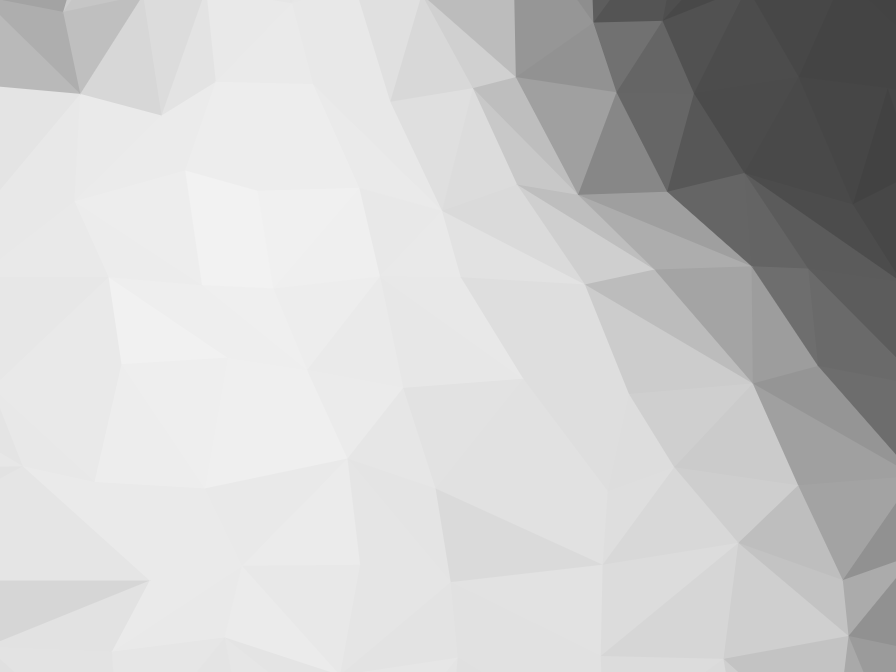
Write a Shadertoy shader that draws this background.

```glsl
// Low-poly grey backdrop: pale facets that fall to charcoal in the upper right.

// Mesh: one column of vertices follows the shadow border.
const float BORDER_COLUMN = 7.0;
const float SHADOW_COLUMN_WIDTH = 0.095;
const float ROW_HEIGHT = 0.14;
const float JITTER = 0.54;

// Shadow border, measured across the canvas, from its top to its foot.
const float BORDER_TOP = 0.57;
const float BORDER_SWING = 0.36;
const float BORDER_FOOT = 0.85;

// Tones
const float CHARCOAL = 0.26;
const float PALE = 0.888;
const float GLOW = 0.055;
const float CORNER_SHADE = 0.30;
const float FOOT_SHADE = 0.09;
const float CREASE_SHADE = 0.04;
const float DARK_VARIATION = 0.10;
const float PALE_VARIATION = 0.022;

float hash(vec2 p) {
    return fract(sin(dot(p, vec2(127.1, 311.7))) * 43758.5453);
}

float cross2(vec2 a, vec2 b) {
    return a.x * b.y - a.y * b.x;
}

// Soft elliptical spot
float spot(vec2 p, vec2 centre, vec2 radius) {
    vec2 d = (p - centre) / radius;
    return exp(-dot(d, d));
}

float borderX(float depth) {
    return BORDER_TOP + BORDER_SWING * smoothstep(0.0, BORDER_FOOT, depth);
}

// Mesh column to canvas x, and back, at a given depth below the top
float columnToX(float column, float depth) {
    float border = borderX(depth);
    return column < BORDER_COLUMN
        ? border * column / BORDER_COLUMN
        : border + (column - BORDER_COLUMN) * SHADOW_COLUMN_WIDTH;
}

float xToColumn(float x, float depth) {
    float border = borderX(depth);
    return x < border
        ? x / border * BORDER_COLUMN
        : BORDER_COLUMN + (x - border) / SHADOW_COLUMN_WIDTH;
}

vec2 meshVertex(vec2 id) {
    vec2 offset = vec2(hash(id), hash(id + 47.3)) - 0.5;
    vec2 cell = id + offset * JITTER;
    float depth = cell.y * ROW_HEIGHT;
    return vec2(columnToX(cell.x, depth), depth);
}

// Smooth light over the canvas, sampled once per facet
float lightAt(vec2 p) {
    float pale = PALE + GLOW * spot(p, vec2(0.25, 0.38), vec2(0.27, 0.60));
    pale -= CORNER_SHADE * spot(p, vec2(0.0), vec2(0.17, 0.12));
    pale -= FOOT_SHADE * spot(p, vec2(0.0, 0.93), vec2(0.08, 0.10));
    pale -= CREASE_SHADE * spot(p, vec2(0.51, 0.82), vec2(0.07, 0.22));
    float across = p.x - borderX(p.y) - 0.045 - 0.04 * p.y;
    float softness = 0.06 + 0.03 * clamp(p.y, 0.0, 1.0);
    return mix(pale, CHARCOAL, 1.0 / (1.0 + exp(-across / softness)));
}

float facetTone(vec2 centre, float seed) {
    float light = lightAt(centre);
    float variation = mix(DARK_VARIATION, PALE_VARIATION, smoothstep(0.55, 0.90, light));
    // Keep the deepest shadow quiet
    variation *= smoothstep(0.18, 0.42, light);
    return light + (seed - 0.5) * variation;
}

// Signed distance to an edge in pixels, positive on its left
float edgeDistance(vec2 p, vec2 a, vec2 b) {
    vec2 edge = (b - a) * iResolution.xy;
    return cross2(edge, (p - a) * iResolution.xy) / max(length(edge), 1e-4);
}

// Adds the tone and pixel coverage of one facet
void addFacet(vec2 p, vec2 a, vec2 b, vec2 c, float seed, inout vec2 sum) {
    float facing = sign(cross2(b - a, c - a));
    float inside = min(facing * edgeDistance(p, a, b),
                   min(facing * edgeDistance(p, b, c), facing * edgeDistance(p, c, a)));
    float coverage = clamp(inside + 0.5, 0.0, 1.0);
    sum += coverage * vec2(facetTone((a + b + c) / 3.0, seed), 1.0);
}

void mainImage(out vec4 fragColor, in vec2 fragCoord) {
    vec2 p = fragCoord / iResolution.xy;
    p.y = 1.0 - p.y; // depth below the top
    vec2 home = floor(vec2(xToColumn(p.x, p.y), p.y / ROW_HEIGHT));

    // Split each nearby cell into two facets along a random diagonal
    vec2 sum = vec2(0.0);
    for (int row = -1; row <= 1; row++)
    for (int column = -2; column <= 2; column++) {
        vec2 id = home + vec2(column, row);
        vec2 a = meshVertex(id), b = meshVertex(id + vec2(1, 0));
        vec2 c = meshVertex(id + vec2(1, 1)), d = meshVertex(id + vec2(0, 1));
        bool flip = hash(id + 11.9) < 0.5;
        addFacet(p, a, b, flip ? d : c, hash(id + 3.7), sum);
        addFacet(p, c, d, flip ? b : a, hash(id + 8.1), sum);
    }
    float tone = sum.y > 0.0 ? sum.x / sum.y : lightAt(p);
    fragColor = vec4(vec3(tone), 1.0);
}
```
